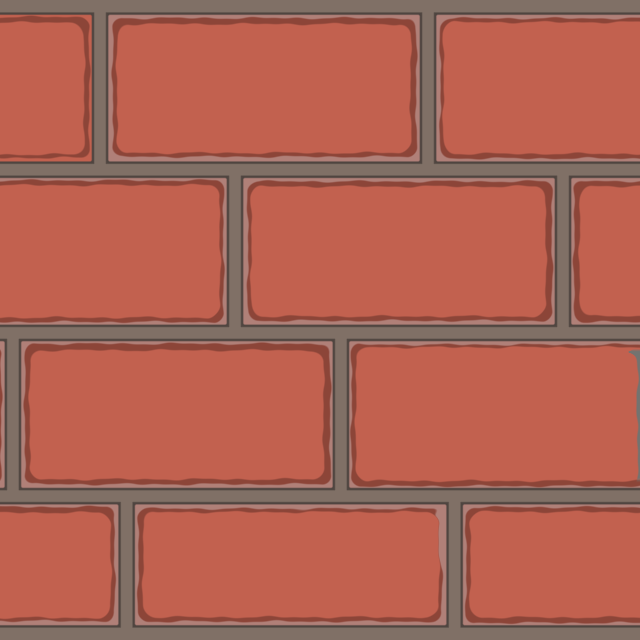
This texture is drawn by a WebGL 1 fragment shader. Its source:

```glsl
precision mediump float;

uniform vec2 u_resolution;

const vec3 BRICK = vec3(0.76, 0.38, 0.31);
const vec3 SHADE = vec3(0.55, 0.27, 0.22);
const vec3 RIM = vec3(0.69, 0.50, 0.47);
const vec3 MORTAR = vec3(0.50, 0.44, 0.40);
const vec3 OUTLINE = vec3(0.31, 0.27, 0.25);
const vec3 SCUFF = vec3(0.45, 0.45, 0.44);

const vec2 PITCH = vec2(0.5125, 0.255);
const vec4 JOINTS = vec4(0.1563, 0.3672, 0.0202, 0.1979); // first upright joint of each row
const float ROWS = 4.0;
const float MARGIN = 0.0102;      // top and bottom joint centres
const float JOINT_HALF = 0.0092;
const float LINE = 0.0037;
const float RIM_MIN = 0.0040;
const float RIM_MAX = 0.0066;
const float SHADE_MIN = 0.0058;
const float SHADE_MAX = 0.0090;
const float RIPPLE = 0.0021;
const float CORNER = 0.019;

float hash(vec2 p) {
  return fract(sin(dot(p, vec2(12.99, 78.23))) * 437.58);
}

float ripple(float t, float seed) {
  return 0.40 * sin(t * 47.0 + seed * 5.0)
       + 0.40 * sin(t * 92.0 + seed * 11.0)
       + 0.25 * sin(t * 171.0 + seed * 17.0);
}

float roundBox(vec2 p, vec2 halfSize, float radius) {
  vec2 q = abs(p) - halfSize + radius;
  return length(max(q, 0.0)) + min(max(q.x, q.y), 0.0) - radius;
}

// Each of the four sides gets its own ripple
float wavyBox(vec2 p, vec2 halfSize, float radius, float seed) {
  vec2 side = sign(p);
  vec2 shift = vec2(ripple(p.y, seed + side.x * 1.7),
                    ripple(p.x, seed + side.y * 2.9 + 2.3));
  return roundBox(p + RIPPLE * shift, halfSize, radius);
}

float isBrick(vec2 id, vec2 target) {
  return 1.0 - step(0.5, distance(id, target));
}

void main() {
  vec2 uv = gl_FragCoord.xy / u_resolution;
  uv.y = 1.0 - uv.y;
  float pixel = 1.0 / min(u_resolution.x, u_resolution.y);

  // Brick cell; the last row is cut short by the margin
  float row = clamp(floor((uv.y - MARGIN) / PITCH.y), 0.0, ROWS - 1.0);
  float joint = dot(JOINTS, vec4(equal(vec4(row), vec4(0.0, 1.0, 2.0, 3.0))));
  float column = floor((uv.x - joint) / PITCH.x);
  vec2 id = vec2(column, row);
  vec2 low = vec2(joint + column * PITCH.x, MARGIN + row * PITCH.y);
  vec2 high = vec2(low.x + PITCH.x, min(low.y + PITCH.y, 1.0 - MARGIN));
  vec2 p = uv - 0.5 * (low + high);
  vec2 halfSize = 0.5 * (high - low) - JOINT_HALF;

  // Nested outlines: block, rim, shaded band, face
  float seed = hash(id + 3.1);
  float rim = mix(RIM_MIN, RIM_MAX, hash(id + 7.7));
  float band = mix(SHADE_MIN, SHADE_MAX, hash(id + 15.3));
  vec2 lean = (vec2(hash(id + 21.0), hash(id + 34.0)) - 0.5) * 0.003;
  vec2 inner = halfSize - LINE;
  float block = roundBox(p, halfSize, 0.001);
  float pale = roundBox(p, inner, 0.003);
  float shade = wavyBox(p + lean, inner - rim, CORNER * 0.75, seed);
  float face = wavyBox(p - lean * 0.5, inner - rim - band, CORNER, seed + 0.13);
  face = max(face, shade);

  // One band is chipped away near its upper right corner
  float chip = isBrick(id, vec2(0.0, 3.0)) * step(0.0, p.x)
             * smoothstep(0.795, 0.808, uv.y) * (1.0 - smoothstep(0.87, 0.895, uv.y));
  shade = mix(shade, face, chip);

  // One block has lost its pale rim
  vec3 rimColor = mix(RIM, BRICK, isBrick(id, vec2(-1.0, 0.0)));

  vec3 color = mix(MORTAR, OUTLINE, smoothstep(pixel, -pixel, block));
  color = mix(color, rimColor, smoothstep(pixel, -pixel, pale));
  color = mix(color, SHADE, smoothstep(pixel, -pixel, shade));
  color = mix(color, BRICK, smoothstep(pixel, -pixel, face));

  // Frayed grey scuff along the right border of the third row
  float fray = 0.004 + 0.0025 * ripple(uv.y, 0.6) + 0.016 * exp(-abs(uv.y - 0.550) * 200.0);
  float span = smoothstep(0.544, 0.550, uv.y) * (1.0 - smoothstep(0.745, 0.755, uv.y));
  float scuff = smoothstep(-pixel, pixel, uv.x - 1.0 + fray) * span;
  color = mix(color, SCUFF, scuff);

  gl_FragColor = vec4(color, 1.0);
}
```
